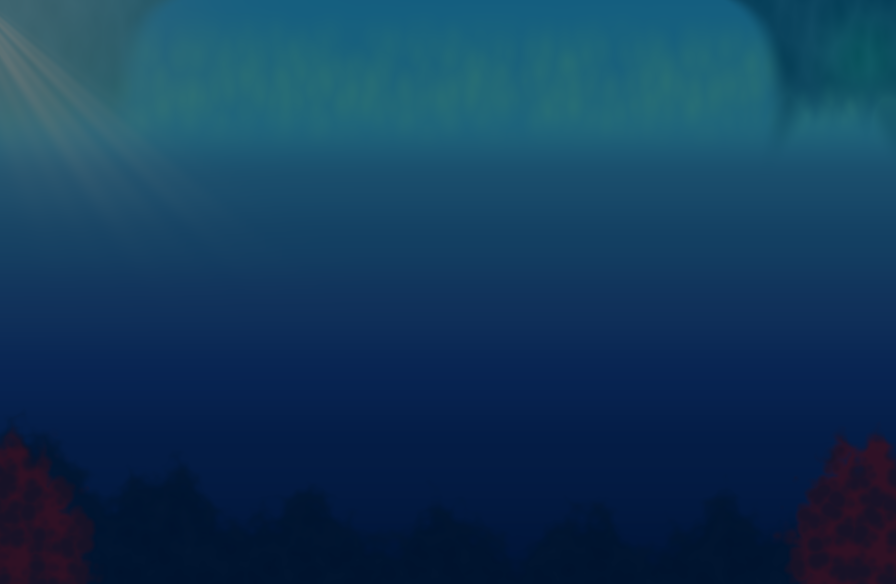
Give the GLSL for this background, as a WebGL 1 fragment shader.

```glsl
precision highp float;
// A dim underwater scene: a banded depth gradient under a mottled, arched
// surface, with a fan of light rays at the upper left, dark hanging rock at
// the upper right and cellular-noise reef silhouettes along the floor.
uniform vec2 u_resolution;

vec2 hash2(vec2 p) {
  p = vec2(dot(p, vec2(127.1, 311.7)), dot(p, vec2(269.5, 183.3)));
  return fract(sin(p) * 4375.85);
}

// Distance to the nearest scattered cell point
float cellular(vec2 p) {
  vec2 cell = floor(p), local = fract(p);
  float nearest = 2.0;
  for (int j = -1; j <= 1; j++) {
    for (int i = -1; i <= 1; i++) {
      vec2 offset = vec2(float(i), float(j));
      vec2 delta = offset + hash2(cell + offset) - local;
      nearest = min(nearest, dot(delta, delta));
    }
  }
  return sqrt(nearest);
}

// Soft, layered cellular texture centred near zero
float mottle(vec2 p) {
  return 0.65 * cellular(p) + 0.35 * cellular(p * 2.1 + 7.3) - 0.48;
}

vec3 waterColor(float depth) {
  vec3 color = mix(vec3(0.08, 0.37, 0.50), vec3(0.12, 0.395, 0.49), smoothstep(0.0, 0.16, depth));
  color = mix(color, vec3(0.10, 0.30, 0.42), smoothstep(0.20, 0.32, depth));
  color = mix(color, vec3(0.075, 0.25, 0.385), smoothstep(0.30, 0.42, depth));
  color = mix(color, vec3(0.065, 0.195, 0.355), smoothstep(0.40, 0.53, depth));
  color = mix(color, vec3(0.03, 0.14, 0.32), smoothstep(0.50, 0.66, depth));
  color = mix(color, vec3(0.015, 0.11, 0.27), smoothstep(0.63, 0.78, depth));
  return mix(color, vec3(0.0, 0.08, 0.22), smoothstep(0.76, 1.0, depth));
}

// Rock on both sides of the arch, with a tapering root at the right
vec3 addRock(vec3 color, vec2 uv, float depth, float grain) {
  float leftEdge = 0.145 + 0.05 * exp(-depth * 22.0);
  float left = 1.0 - smoothstep(leftEdge - 0.025, leftEdge + 0.012, uv.x);
  left *= 1.0 - smoothstep(0.10, 0.27, depth);
  color = mix(color, vec3(0.11, 0.33, 0.39) + 0.06 * grain, left * 0.8);

  float rightEdge = 0.862 - 0.05 * exp(-depth * 22.0) - 0.10 * max(depth - 0.2, 0.0);
  float right = smoothstep(rightEdge - 0.008, rightEdge + 0.022, uv.x);
  float lowerEdge = 0.20 + 0.05 * grain;
  float mass = right * (1.0 - smoothstep(lowerEdge - 0.07, lowerEdge + 0.03, depth));
  float rootEnd = 0.925 - 0.45 * max(depth - 0.13, 0.0);
  float root = right * (1.0 - smoothstep(rootEnd - 0.03, rootEnd + 0.015, uv.x));
  root *= 1.0 - smoothstep(0.20, 0.36, depth);
  float tendril = smoothstep(0.0, 0.03, uv.x - 0.955 - 0.35 * max(depth - 0.18, 0.0));
  tendril *= 1.0 - smoothstep(0.20, 0.33, depth);
  float moss = exp(-dot((vec2(uv.x, depth) - vec2(0.965, 0.10)) * vec2(22.0, 14.0),
                        (vec2(uv.x, depth) - vec2(0.965, 0.10)) * vec2(22.0, 14.0)));
  vec3 rock = mix(vec3(0.035, 0.25, 0.35), vec3(0.05, 0.34, 0.38), moss) + 0.07 * grain;
  float cover = max(mass * 0.9, max(root * 0.65, tendril * 0.4));
  return mix(color, rock, cover);
}

// Pale fan of rays spreading from beyond the upper left corner
vec3 addRays(vec3 color, vec2 uv, float depth) {
  vec2 fromSource = vec2(uv.x + 0.06, depth + 0.05);
  float slope = fromSource.x / fromSource.y;
  float streaks = 0.65 + 0.2 * sin(slope * 27.0 + 1.6) + 0.15 * sin(slope * 61.0);
  float fan = smoothstep(0.12, 0.40, slope) * (1.0 - smoothstep(0.55, 0.95, slope));
  float fade = 1.0 - smoothstep(0.0, 0.64, depth);
  float corner = exp(-30.0 * uv.x * uv.x - 14.0 * depth * depth);
  float glow = fan * streaks * fade * fade * 0.55 + corner * 0.42;
  return mix(color, vec3(0.43, 0.47, 0.47), clamp(glow, 0.0, 0.78));
}

// Low dark mounds, then red coral clumps in both lower corners
vec3 addReef(vec3 color, vec2 uv, vec2 p) {
  float grain = mottle(p * 22.0);
  float fromDip = uv.x - 0.62;
  float top = 0.13 + 0.40 * fromDip * fromDip;
  top -= 0.035 * (1.0 - cos(41.0 * (uv.x - 0.04)));
  top += 0.08 * grain + 0.008 * sin(uv.x * 95.0);
  float mound = 1.0 - smoothstep(top - 0.035, top + 0.025, uv.y);
  color = mix(color, vec3(0.0, 0.078, 0.175) + 0.02 * grain, mound * 0.8);

  float onRight = step(0.5, uv.x);
  float side = mix(uv.x, 1.0 - uv.x, onRight);
  float width = mix(0.095, 0.115, onRight) - 0.045 * smoothstep(0.08, 0.24, uv.y);
  float body = 1.0 - smoothstep(width - 0.014, width + 0.012, side + 0.06 * grain);
  float crown = 0.24 + 0.02 * sin(side * 150.0 - 1.5) + 0.06 * grain;
  float coral = body * (1.0 - smoothstep(crown - 0.025, crown + 0.025, uv.y));
  vec3 red = mix(vec3(0.10, 0.07, 0.15), vec3(0.20, 0.065, 0.14), smoothstep(-0.25, 0.2, grain));
  return mix(color, red, coral * 0.92);
}

void main() {
  vec2 uv = gl_FragCoord.xy / u_resolution;
  vec2 p = uv * vec2(1.53, 1.0);
  float depth = 1.0 - uv.y;
  vec3 color = waterColor(depth);

  // Greenish vertical mottling just below the surface
  float grain = mottle(p * vec2(18.0, 9.0));
  float band = smoothstep(0.0, 0.12, depth) * (1.0 - smoothstep(0.16, 0.27, depth));
  color += band * (vec3(0.01, 0.012, -0.02) - grain * vec3(0.06, 0.06, -0.03));

  color = addRock(color, uv, depth, grain);
  color = addRays(color, uv, depth);
  color = addReef(color, uv, p);
  gl_FragColor = vec4(color, 1.0);
}
```
